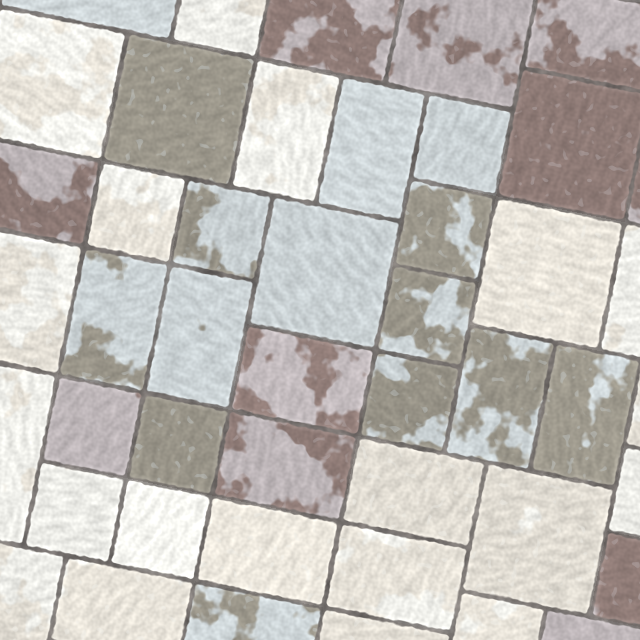
Give the GLSL for this texture, as a WebGL 1 fragment shader.

```glsl
precision highp float;
// Tilted ashlar paving of pale, blue-grey, mauve, brown and olive stones.
// Alternating seams form pinwheel rectangles of 2 to 4 modules; long ones are
// mostly halved. Gradient noise adds damp stains, chisel marks and worn joints.
uniform vec2 u_resolution;

#define CELL 0.205          // average block size, three modules
#define TILT 0.2            // clockwise rotation in radians
#define SEED vec2(34.3, 52.6)
#define KEEP_LONG 0.25      // chance that a long side stays whole
#define JOINT 0.0034        // half width of a joint
#define CORNER 0.005        // corner radius
#define STAIN_SCALE 10.0
#define RELIEF 0.13

float hash(vec2 p) {
  vec3 q = fract(p.xyx * 0.1031);
  q += dot(q, q.yzx + 33.33);
  return fract((q.x + q.y) * q.z);
}

float corner(vec2 i, vec2 f) {
  float a = 6.2832 * hash(i);
  return dot(f, vec2(cos(a), sin(a)));
}

float noise(vec2 p) {
  vec2 i = floor(p), f = p - i, e = vec2(1.0, 0.0);
  vec2 u = f * f * f * (f * (f * 6.0 - 15.0) + 10.0);
  return mix(mix(corner(i, f), corner(i + e, f - e), u.x),
             mix(corner(i + e.yx, f - e.yx), corner(i + 1.0, f - 1.0), u.x), u.y);
}

float fbm(vec2 p) {
  float sum = 0.0, amp = 1.0;
  for (int i = 0; i < 4; i++) {
    sum += amp * noise(p);
    p = p * 2.1 + 17.3;
    amp *= 0.52;
  }
  return sum;
}

mat2 rotation(float a) {
  float c = cos(a), s = sin(a);
  return mat2(c, s, -s, c);
}

float parity(vec2 cell) { return mod(cell.x + cell.y, 2.0); }

// Even cells hold a vertical seam (x), odd cells a horizontal one (y).
float seam(vec2 cell) {
  float start = parity(cell) < 0.5 ? cell.x : cell.y;
  return start + 0.5 + (step(0.5, hash(cell)) - 0.5) / 3.0;
}

// Finds the stone under p: its lower corner, size and identity.
void findStone(vec2 p, out vec2 low, out vec2 size, out vec2 id) {
  vec2 cell = floor(p), node;
  if (parity(cell) < 0.5) {
    float right = step(seam(cell), p.x);
    node = cell + vec2(right, step(seam(cell + vec2(right * 2.0 - 1.0, 0.0)), p.y));
  } else {
    float upper = step(seam(cell), p.y);
    node = cell + vec2(step(seam(cell + vec2(0.0, upper * 2.0 - 1.0)), p.x), upper);
  }
  float sw = seam(node - 1.0), ne = seam(node);
  float nw = seam(node - vec2(1.0, 0.0)), se = seam(node - vec2(0.0, 1.0));
  bool upright = parity(node) < 0.5;
  low = upright ? vec2(sw, se) : vec2(nw, sw);
  size = (upright ? vec2(ne, nw) : vec2(se, ne)) - low;

  vec2 chance = vec2(hash(node + 31.7), hash(node + 57.3));
  vec2 halved = step(1.2, size) * step(KEEP_LONG, chance);
  vec2 part = halved * step(low + 0.5 * size, p);
  size *= 1.0 - 0.5 * halved;
  low += part * size;
  id = node * 2.0 + part;
}

vec3 stoneColour(vec2 p, vec2 id) {
  // Each kind has a dry and a damp tone.
  float kind = hash(id + 3.1);
  vec3 dry = vec3(0.95, 0.95, 0.93), damp = vec3(0.90, 0.88, 0.84);
  if (kind > 0.7) { dry = vec3(0.75, 0.72, 0.73); damp = vec3(0.55, 0.47, 0.45); }
  else if (kind > 0.36) { dry = vec3(0.80, 0.83, 0.84); damp = vec3(0.59, 0.57, 0.52); }

  float wetness = (hash(id + 9.4) - 0.54) * 1.7;
  float stain = fbm(p * STAIN_SCALE + id * 7.0) + wetness;
  float wet = smoothstep(-0.08, 0.08, stain);
  vec3 colour = mix(dry, damp, wet * 0.95);

  // Chisel marks run in a direction of their own on every stone.
  vec2 grain = rotation(6.2832 * hash(id + 5.8)) * p;
  float relief = noise(grain * vec2(35.0, 95.0)) + 0.6 * noise(p * 170.0);
  float fleck = smoothstep(0.28, 0.45, noise(p * 75.0 + id));
  colour *= 1.0 + RELIEF * relief + 0.07 * (hash(id + 12.6) - 0.5);
  return mix(colour, dry, 0.35 * fleck * wet);
}

void main() {
  vec2 p = rotation(TILT) * (gl_FragCoord.xy / u_resolution.y);
  vec2 low, size, id;
  findStone(p / CELL + SEED, low, size, id);

  // Signed distance to the rounded, slightly chipped stone edge.
  vec2 centre = (low + 0.5 * size - SEED) * CELL;
  vec2 q = abs(p - centre) - 0.5 * size * CELL + JOINT + CORNER;
  float edge = length(max(q, 0.0)) + min(max(q.x, q.y), 0.0) - CORNER;
  edge += 0.0025 * noise(p * 55.0) + 0.0015 * noise(p * 130.0);

  // Pale rim, then sand-filled joint of uneven depth.
  vec3 colour = stoneColour(p, id);
  colour += 0.05 * smoothstep(-0.007, -0.001, edge);
  vec3 joint = vec3(0.44, 0.42, 0.41) * (1.0 + 0.35 * noise(p * 28.0) + 0.2 * noise(p * 120.0));
  float soft = max(0.0016, 1.0 / u_resolution.y);
  float fill = smoothstep(-soft, soft, edge) * (0.9 + 0.25 * noise(p * 9.0));
  gl_FragColor = vec4(mix(colour, joint, clamp(fill, 0.0, 1.0)), 1.0);
}
```
